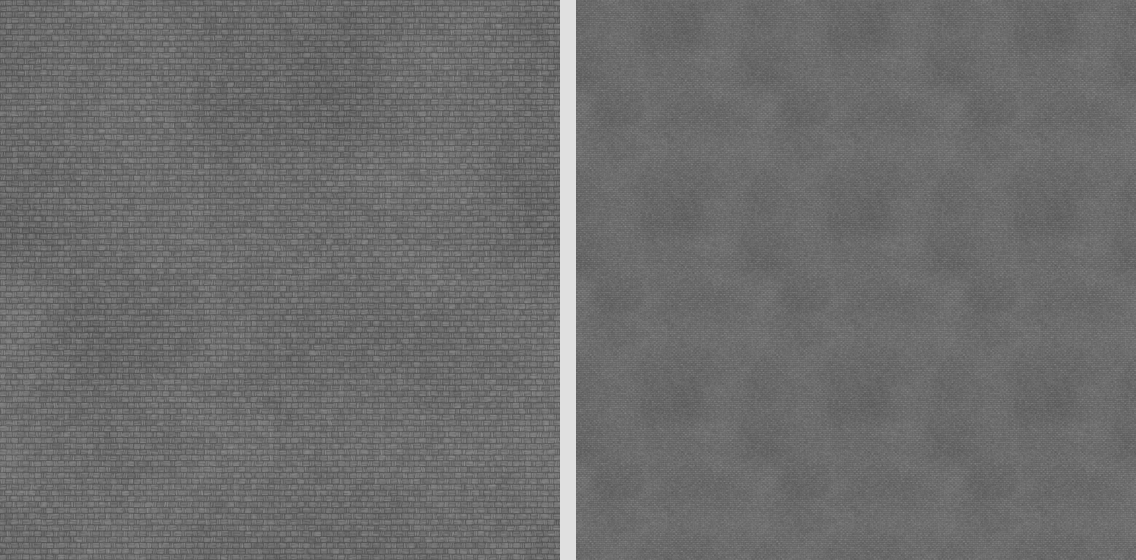
Left: one tile. Right: repeated 3 by 3.
Give the GLSL for this texture, as a three.js fragment shader.

```glsl
varying vec2 vUv;

const float TAU = 6.2831853;
const vec2 GRID = vec2(96.0, 96.0); // even counts keep the weave seamless
const vec3 GAP_COLOR = vec3(0.345);
const vec3 WEFT_COLOR = vec3(0.44);
const vec3 WARP_COLOR = vec3(0.43);

float hash(vec2 p) {
  vec3 q = fract(vec3(p.xyx) * 0.1031);
  q += dot(q, q.yzx + 33.33);
  return fract((q.x + q.y) * q.z);
}

// Value noise that wraps after a whole number of cells
float tileNoise(vec2 uv, vec2 period, float seed) {
  vec2 p = uv * period;
  vec2 i = floor(p);
  vec2 f = fract(p);
  f = f * f * (3.0 - 2.0 * f);
  vec2 a = mod(i, period) + seed;
  vec2 b = mod(i + 1.0, period) + seed;
  return mix(mix(hash(a), hash(vec2(b.x, a.y)), f.x),
             mix(hash(vec2(a.x, b.y)), hash(b), f.x), f.y);
}

float cloudNoise(vec2 uv, float cells, float seed) {
  float sum = 0.0;
  float weight = 0.5;
  for (int i = 0; i < 4; i++) {
    sum += weight * tileNoise(uv, vec2(cells), seed);
    cells *= 2.0;
    seed += 17.0;
    weight *= 0.5;
  }
  return sum / 0.9375;
}

float roundedBox(vec2 p, vec2 halfSize, float radius) {
  vec2 d = abs(p) - halfSize + radius;
  return length(max(d, 0.0)) + min(max(d.x, d.y), 0.0) - radius;
}

// Fine strands lying side by side in one bundle
float strands(float across, float count, float random) {
  return cos(TAU * (count * across + 0.5 + (random - 0.5) * 0.5));
}

// Bundle that dips under its neighbours at both ends
float dome(float across, float along) {
  return 1.0 - 1.6 * along * along - 1.2 * across * across;
}

// Widens even cells and narrows odd ones, so joints stagger row by row
float staggerColumns(float x, float row, float amount) {
  return x + amount * cos(0.5 * TAU * (x + row));
}

vec3 weave(vec2 uv, vec2 grid) {
  // Slightly uneven yarn spacing
  vec2 wobble = vec2(tileNoise(uv, vec2(32.0, 96.0), 3.0),
                     tileNoise(uv, vec2(48.0, 24.0), 71.0)) - 0.5;
  vec2 p = uv * grid + wobble * vec2(0.22, 0.10);
  p.x = staggerColumns(p.x, floor(p.y), 0.13);

  vec2 cell = mod(floor(p), grid);
  vec2 f = fract(p) - 0.5;
  float isWarp = mod(cell.x + cell.y, 2.0);
  float random = hash(cell + 11.0);
  float shade = hash(cell + 137.0) - 0.5;

  // Orient the bundle along its yarn
  float across = mix(f.y, f.x, isWarp);
  float along = mix(f.x, f.y, isWarp);
  float fibre = mix(tileNoise(uv, vec2(128.0, 480.0), 29.0),
                    tileNoise(uv, vec2(480.0, 128.0), 53.0), isWarp) - 0.5;
  float strand = strands(across, mix(2.1, 1.6, isWarp), random);

  vec3 yarn = mix(WEFT_COLOR, WARP_COLOR, isWarp);
  yarn += 0.09 * (dome(across, along) - 0.8);
  yarn += strand * mix(0.012, 0.035, isWarp);
  yarn += fibre * 0.085 + shade * 0.045;

  // Strong row gaps, faint joints between neighbouring bundles
  vec2 halfSize = vec2(0.51, 0.45) - vec2(0.04, 0.05) * random;
  float edge = roundedBox(f, halfSize, 0.22);
  float cover = 1.0 - smoothstep(-0.11, 0.11, edge);
  return mix(GAP_COLOR, yarn, cover);
}

void main() {
  vec2 uv = fract(vUv);
  vec3 color = weave(uv, GRID);

  // Soft worn patches and fine grain
  float wear = cloudNoise(uv, 5.0, 91.0) - 0.5;
  float grain = tileNoise(uv, vec2(384.0), 7.0) - 0.5;
  color += wear * 0.075 + grain * 0.035;

  gl_FragColor = vec4(clamp(color, 0.0, 1.0), 1.0);
}
```
